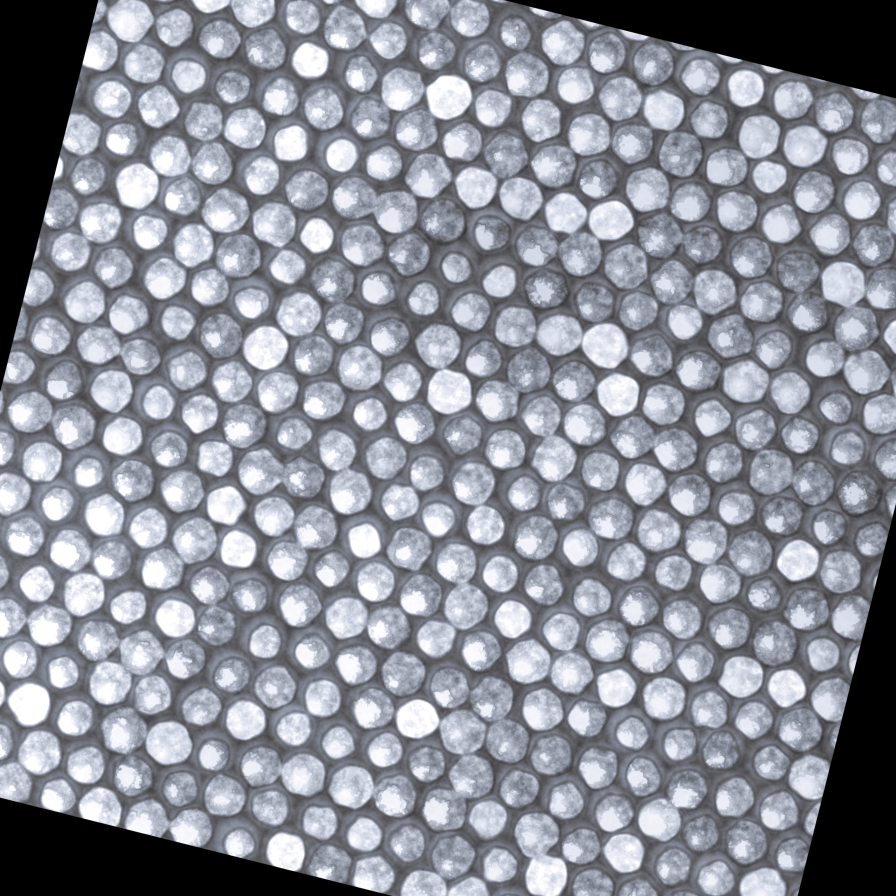
Give the GLSL for this texture, as a Shadertoy shader.

```glsl
// A tilted sheet of hexagonally packed glassy rods seen end-on, on black.
// Each lattice cell gets a jittered disc with its own size, tone and glint;
// value noise adds mottling, ragged outlines and slow changes of brightness.

const vec2 TILT = vec2(0.970, -0.243);   // direction of the rows
const vec2 REPEATS = vec2(19.0, 22.0);   // rods across and rows down the sheet
const vec2 PHASE = vec2(0.24, 0.34);     // lattice offset in cells
const float ROW_PITCH = 19.0 / 22.0;     // row spacing over rod spacing

float hash(vec2 p) {
    vec3 q = fract(vec3(p.xyx) * 0.1031);
    q += dot(q, q.yzx + 33.33);
    return fract((q.x + q.y) * q.z);
}

float noise(vec2 p) {
    vec2 i = floor(p), f = fract(p);
    f = f * f * (3.0 - 2.0 * f);
    return mix(mix(hash(i), hash(i + vec2(1, 0)), f.x),
               mix(hash(i + vec2(0, 1)), hash(i + vec2(1, 1)), f.x), f.y);
}

float fbm(vec2 p) {
    return 0.5 * noise(p) + 0.32 * noise(p * 2.1 + 7.3) + 0.18 * noise(p * 4.3 + 3.1);
}

// Coverage of a disc with a soft rim
float disc(float dist, float radius, float soft) {
    return 1.0 - smoothstep(radius - soft, radius + soft, dist);
}

// Brightness of one rod end; p is measured from its centre
float faceTone(vec2 p, vec2 id, float grain) {
    float base = mix(0.56, 0.80, hash(id + 71.0));
    float tone = base + 0.52 * (grain - 0.5);

    // Ragged bright reflection, usually low and to the left
    vec2 spot = vec2(-0.11, -0.15) + 0.18 * (vec2(hash(id + 13.0), hash(id + 29.0)) - 0.5);
    float size = mix(0.08, 0.29, hash(id + 41.0));
    float glint = disc(length(p - spot) + 0.40 * (grain - 0.5), size, 0.08);
    tone = mix(tone, 0.98, 0.9 * glint);

    // A few ends reflect over their whole face
    float polished = smoothstep(0.80, 0.97, hash(id + 97.0));
    return mix(tone, 0.96 + 0.3 * (grain - 0.5), polished);
}

// Neutral in the shadows and highlights, cool blue between
vec3 tint(float tone) {
    float cool = smoothstep(0.34, 0.54, tone) * (1.0 - smoothstep(0.84, 1.0, tone));
    return clamp(vec3(tone) + mix(vec3(0.0, 0.0, 0.015), vec3(-0.02, 0.0, 0.055), cool), 0.0, 1.0);
}

float rodSheet(vec2 sheet, float pixel) {
    vec2 grid = sheet * REPEATS - PHASE;
    vec2 surface = vec2(grid.x, grid.y * ROW_PITCH);
    float grain = fbm(surface * 7.0 + 40.0);
    float wobble = 0.10 * (noise(surface * 4.0 + 90.0) - 0.5);
    float soft = 0.05 + 0.8 * pixel;

    float side = 0.0, face = 0.0, cover = 0.0;
    for (int j = -1; j <= 1; j++) {
        float row = floor(grid.y + 0.5) + float(j);
        float shift = 0.5 * mod(row, 2.0);
        for (int i = -1; i <= 1; i++) {
            float column = floor(grid.x - shift + 0.5) + float(i);
            vec2 id = vec2(column, row) + 50.0;
            vec2 jitter = 0.12 * (vec2(hash(id), hash(id + 17.0)) - 0.5);
            vec2 p = surface - vec2(column + shift, row * ROW_PITCH) - jitter;

            // Dim rod wall, lit from the upper left
            float wall = disc(length(p - vec2(-0.05, 0.06)), 0.47, 0.13);
            side = max(side, wall * mix(0.55, 1.0, hash(id + 53.0)));

            float radius = mix(0.32, 0.49, sqrt(hash(id + 31.0)));
            float a = disc(length(p) + wobble, radius, soft);
            face = mix(face, faceTone(p, id, grain), a);
            cover = max(cover, a);
        }
    }
    float gap = 0.325 + 0.26 * side + 0.16 * (grain - 0.5);
    float tone = mix(gap, face, cover);

    // Slow brightness drift, lighter to the lower left
    float drift = 0.18 * (noise(sheet * 5.0 + 20.0) - 0.5) - 0.12 * (sheet.x + 0.5 * sheet.y);
    return tone + drift * (0.3 + 0.7 * cover);
}

void mainImage(out vec4 fragColor, in vec2 fragCoord) {
    float scale = min(iResolution.x, iResolution.y);
    vec2 uv = (fragCoord - 0.5 * iResolution.xy) / scale;
    vec2 sheet = vec2(dot(uv, TILT), dot(uv, vec2(-TILT.y, TILT.x)));

    // Square sheet boundary against the black backdrop
    float edge = max(abs(sheet.x), abs(sheet.y)) - 0.5;
    float inside = 1.0 - smoothstep(-0.75 / scale, 0.75 / scale, edge);

    vec3 color = tint(rodSheet(sheet, REPEATS.x / scale));
    fragColor = vec4(color * inside, 1.0);
}
```
